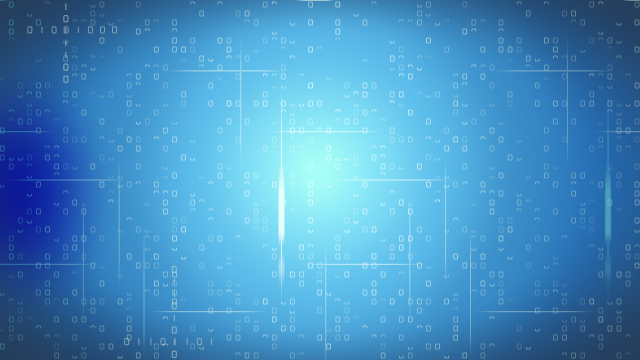
This background is drawn by a WebGL 2 fragment shader. Its source:

```glsl
#version 300 es
precision highp float;
// Glowing blue backdrop with a grid of digit-like rings, thin tapered lines and light beams.
uniform vec2 u_resolution;
out vec4 fragColor;

#define PERIOD 0.907
#define COLUMNS 36.0
#define ROWS 40.0
#define DENSITY 0.32
#define STRIP_STEP 0.0336
#define LINE_HALF_WIDTH 0.0011
#define GLOW_CENTER vec2(0.88, 0.525)
#define BLUE_CENTER vec2(0.0, 0.46)

// Vertical lines: x, middle y, half length. Horizontal lines: middle x, y, half length.
const vec3 UPRIGHTS[5] = vec3[5](
    vec3(0.669, 0.717, 0.19), vec3(0.331, 0.380, 0.19), vec3(0.2315, 0.278, 0.19),
    vec3(0.400, 0.183, 0.19), vec3(0.905, 0.150, 0.19));
const vec3 LEVELS[6] = vec3[6](
    vec3(0.630, 0.803, 0.18), vec3(0.903, 0.634, 0.17), vec3(0.185, 0.500, 0.18),
    vec3(0.104, 0.266, 0.18), vec3(0.579, 0.134, 0.18), vec3(0.875, 0.999, 0.06));

float hash(vec2 p) {
    vec3 q = fract(vec3(p.xyx) * 0.1031);
    q += dot(q, q.yzx + 33.33);
    return fract((q.x + q.y) * q.z);
}

float wrapX(float x) { return x - PERIOD * round(x / PERIOD); }

float roundBox(vec2 p, vec2 halfSize, float radius) {
    vec2 d = abs(p) - halfSize + radius;
    return length(max(d, 0.0)) + min(max(d.x, d.y), 0.0) - radius;
}

float coverage(float d, float px) { return clamp(0.5 - d / px, 0.0, 1.0); }

vec3 backdrop(vec2 p, vec2 uv) {
    float r = length(p - GLOW_CENTER);
    vec3 c = mix(vec3(0.66, 1.0, 0.97), vec3(0.53, 0.90, 0.97), smoothstep(0.0, 0.18, r));
    c = mix(c, vec3(0.36, 0.74, 0.92), smoothstep(0.12, 0.37, r));
    c = mix(c, vec3(0.23, 0.56, 0.79), smoothstep(0.32, 0.58, r));
    c = mix(c, vec3(0.14, 0.42, 0.70), smoothstep(0.52, 0.85, r));
    float blue = length((p - BLUE_CENTER) * vec2(1.0, 0.8));
    c = mix(vec3(0.03, 0.07, 0.63), c, smoothstep(0.03, 0.34, blue));
    float edge = length(uv - 0.5);
    return mix(c, vec3(0.14, 0.24, 0.36), smoothstep(0.40, 0.70, edge));
}

// Sparse rings on a grid, some cut to a top or bottom arc.
float ringGrid(vec2 p, float px) {
    vec2 g = vec2(p.x * COLUMNS / PERIOD + 0.26, p.y * ROWS);
    vec2 id = vec2(mod(floor(g.x), COLUMNS), floor(g.y));
    vec2 q = fract(g) - 0.5;
    float soft = px * ROWS;
    float clump = 0.2 * sin(id.x * 1.7 + id.y * 0.9) * sin(id.y * 0.6 - id.x * 0.4);
    float shown = step(hash(id + 7.0), DENSITY + clump);
    float ring = coverage(abs(roundBox(q, vec2(0.21, 0.28), 0.09)) - 0.045, soft);
    float kind = hash(id + 53.0);
    float side = kind > 0.8 ? 1.0 : -1.0;
    float arc = smoothstep(-0.04, 0.12, q.y * side);
    float cut = kind > 0.62 ? arc : 1.0;
    return shown * ring * cut * mix(0.3, 0.9, hash(id + 91.0));
}

// A run of eight rings and ticks along one axis.
float strip(vec2 p, vec2 start, vec2 axis, float px) {
    vec2 q = p - start;
    float n = clamp(round(dot(q, axis) / STRIP_STEP), 0.0, 7.0);
    q -= axis * n * STRIP_STEP;
    float ring = abs(roundBox(q, vec2(0.0055, 0.0085), 0.003)) - 0.0012;
    float tick = roundBox(q, vec2(0.0012, 0.0085), 0.0005);
    float d = hash(vec2(n, start.x * 90.0)) > 0.5 ? ring : tick;
    return coverage(d, px);
}

float taperedLine(float across, float along, float halfLength, float px) {
    float fade = 1.0 - smoothstep(0.45, 1.0, abs(along) / halfLength);
    return fade * coverage(abs(across) - LINE_HALF_WIDTH, px);
}

float lineSet(vec2 p, float px) {
    float sum = 0.0;
    for (int i = 0; i < 5; i++) {
        vec3 u = UPRIGHTS[i];
        sum = max(sum, 0.7 * taperedLine(wrapX(p.x - u.x), p.y - u.y, u.z, px));
    }
    for (int i = 0; i < 6; i++) {
        vec3 h = LEVELS[i];
        sum = max(sum, taperedLine(p.y - h.y, wrapX(p.x - h.x), h.z, px));
    }
    return sum;
}

// Needle with a bright swelling and a smaller one below it.
float beam(vec2 p, float px) {
    float x = abs(wrapX(p.x - 0.782));
    float needle = taperedLine(x, p.y - 0.456, 0.32, px);
    float body = smoothstep(0.31, 0.36, p.y) * (1.0 - smoothstep(0.46, 0.57, p.y));
    float lower = 0.45 * exp(-pow((p.y - 0.255) / 0.03, 2.0));
    float width = 0.0095 * (1.0 - 0.35 * smoothstep(0.44, 0.57, p.y));
    float wide = 1.0 - smoothstep(width * 0.55, width + px * 0.5, x);
    return max(needle, (body + lower) * wide);
}

void main() {
    vec2 uv = gl_FragCoord.xy / u_resolution;
    vec2 p = gl_FragCoord.xy / u_resolution.y;
    float px = 1.0 / u_resolution.y;
    vec3 color = backdrop(p, uv);

    // Ink is white near the glow, cream outside it and green at the far left.
    float r = length(p - GLOW_CENTER);
    vec3 ink = mix(vec3(0.95, 1.0, 1.0), vec3(0.76, 0.88, 0.82), smoothstep(0.2, 0.75, r));
    ink = mix(vec3(0.30, 0.74, 0.78), ink, smoothstep(0.0, 0.35, p.x));
    float dim = mix(0.9, 0.6, smoothstep(0.25, 0.85, r));
    color = mix(color, ink, ringGrid(p, px) * dim);

    float rows = max(strip(p, vec2(0.083, 0.917), vec2(1, 0), px),
                     strip(p, vec2(0.352, 0.051), vec2(1, 0), px));
    float stacks = max(strip(p, vec2(0.183, 0.780), vec2(0, 1), px),
                       strip(p, vec2(0.484, 0.016), vec2(0, 1), px));
    color = mix(color, vec3(0.80, 0.86, 0.80), max(rows * 0.6, stacks * 0.7));
    color = mix(color, ink, lineSet(p, px) * dim);

    float far = smoothstep(0.3, 0.8, r);
    vec3 beamColor = mix(vec3(0.93, 1.0, 0.98), vec3(0.40, 0.80, 0.78), far);
    color = mix(color, beamColor, beam(p, px) * mix(0.95, 0.55, far));
    fragColor = vec4(color, 1.0);
}
```
